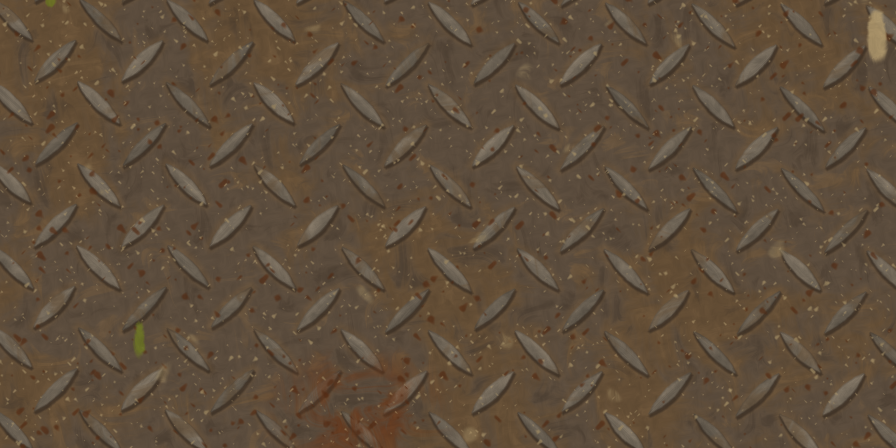
A Shadertoy shader for this texture:

```glsl
// Worn steel tread plate: crossed lens-shaped lugs on brown, rust-flecked metal.
#define PITCH vec2(0.1958, 0.1830)    // spacing of lugs of one direction
#define ORIGIN vec2(0.026, 0.956)     // centre of one falling lug
#define TILT 0.007                    // slight slope of the rows
#define LUG_SIZE vec2(0.071, 0.0148)  // half length, half width
#define STEEL vec3(0.43, 0.39, 0.335)
#define PLATE vec3(0.355, 0.297, 0.238)
#define BROWN vec3(0.385, 0.300, 0.205)
#define DARK vec3(0.22, 0.175, 0.135)
#define TAN vec3(0.46, 0.36, 0.245)
#define DUST vec3(0.61, 0.53, 0.38)
#define RUST vec3(0.40, 0.20, 0.085)
#define MOSS vec3(0.42, 0.46, 0.13)

vec2 hash2(vec2 p) {
    vec3 q = fract(vec3(p.xyx) * vec3(0.1031, 0.1030, 0.0973));
    q += dot(q, q.yzx + 33.33);
    return fract((q.xx + q.yz) * q.zy);
}

// Layered, warped sines, roughly -1 to 1
float ripple(vec2 p) {
    float sum = 0.0, amp = 0.6;
    for (int i = 0; i < 5; i++) {
        p = mat2(0.8, 0.6, -0.6, 0.8) * p * 1.75 + 1.3;
        p += 0.8 * sin(p.yx * 1.1);
        sum += amp * sin(p.x) * sin(p.y);
        amp *= 0.62;
    }
    return sum;
}

// Cellular spots: only a share of the cells holds one, each of its own size
float flecks(vec2 p, float scale, float share, float seed) {
    vec2 q = p * scale + 0.13 * sin(p.yx * scale * 5.0 + seed);
    float cover = 0.0, blur = scale / iResolution.y;
    for (int y = -1; y <= 1; y++)
    for (int x = -1; x <= 1; x++) {
        vec2 id = floor(q) + vec2(x, y);
        vec2 trait = hash2(id + seed + 71.0);
        float radius = mix(0.12, 0.42, trait.y * trait.y);
        float d = length(q - id - hash2(id + seed)) - radius;
        float spot = 1.0 - smoothstep(-0.12 - blur, blur, d);
        cover = max(cover, spot * step(trait.x, share));
    }
    return cover;
}

// Lens with clipped tips
float lens(vec2 v, vec2 size) {
    float radius = dot(size, size) / (2.0 * size.y);
    float d = length(vec2(v.x, abs(v.y) + radius - size.y)) - radius;
    return max(d, abs(v.x) - 0.94 * size.x);
}

// One lattice of lugs along dir, with halo, shadow, bevel and wear
void addLugs(inout vec3 col, vec2 p, vec2 origin, vec2 dir, float seed) {
    vec2 grid = (p - origin) / PITCH;
    vec2 id = floor(grid + 0.5);
    vec2 trait = hash2(id + seed + 40.0);
    vec2 v = (grid - id) * PITCH + (trait - 0.5) * 0.006;
    mat2 turn = mat2(dir.x, -dir.y, dir.y, dir.x);
    vec2 local = turn * v;
    vec2 size = LUG_SIZE * mix(vec2(0.94, 0.88), vec2(1.03, 1.08), trait.yx);
    float wobble = 0.0010 * ripple(p * 38.0);
    float d = lens(local, size) + wobble;
    float shade = lens(turn * (v - vec2(0.002, -0.005)), size) + wobble;
    float px = 1.0 / iResolution.y;

    // Brown dirt gathered around the foot, then the cast shadow
    float dirt = 1.0 - smoothstep(0.0, 0.019, d);
    col = mix(col, mix(BROWN, TAN, 0.5 + 0.5 * ripple(p * 22.0)), 0.5 * dirt);
    col = mix(col, DARK, 0.75 * (1.0 - smoothstep(-0.002, 0.005, shade)));

    // Rounded top: lit from above, dark along the lower rim
    float side = local.y / size.y;
    vec3 top = STEEL * mix(0.90, 1.07, trait.x);
    top *= 1.0 + 0.10 * side + 0.10 * ripple(vec2(local.x * 20.0, local.y * 75.0) + id * 7.0);
    top = mix(top, BROWN, 0.55 * smoothstep(0.1, 0.8, ripple(p * 11.0 + seed)));
    float rim = smoothstep(-0.0055, 0.0, d);
    top = mix(top, DARK, rim * mix(0.75, 0.25, smoothstep(-0.6, 0.6, side)));
    col = mix(col, top, 1.0 - smoothstep(-px, px, d));
}

void mainImage(out vec4 fragColor, in vec2 fragCoord) {
    vec2 p = fragCoord / iResolution.y;
    vec2 q = p + vec2(0.0, TILT * p.x);
    float broad = ripple(p * 3.0), fine = ripple(p * 17.0 + 5.0);

    // Mottled plate
    vec3 col = mix(PLATE, BROWN, smoothstep(-0.1, 0.7, broad + 0.4 * fine));
    col = mix(col, TAN, 0.45 * smoothstep(0.35, 0.9, fine));
    col = mix(col, DARK, 0.30 * smoothstep(0.25, 0.9, -fine));

    // Raised lugs, two crossed directions
    addLugs(col, q, ORIGIN, vec2(0.7071, -0.7071), 3.0);
    addLugs(col, q, ORIGIN + 0.5 * PITCH, vec2(0.7071, 0.7071), 17.0);

    // Rust: one large stain and scattered pits
    float stain = 1.0 - smoothstep(0.03, 0.20, length((p - vec2(0.80, 0.08)) * vec2(0.8, 1.1)));
    col = mix(col, RUST, 0.75 * stain * smoothstep(-0.5, 0.6, fine));
    col = mix(col, RUST * 0.8, 0.65 * flecks(p, 42.0, 0.16 + 0.4 * stain, 5.0));

    // Dried mud, pale grit and a few green scraps
    float mud = flecks(p, 13.0, 0.10, 29.0) * smoothstep(-0.3, 0.5, fine);
    col = mix(col, DUST, 0.45 * mud);
    col = mix(col, DUST, 0.75 * flecks(p, 75.0, 0.07, 11.0));
    col = mix(col, DUST * 1.1, 0.6 * flecks(p, 120.0, 0.04, 53.0));
    vec2 scrape = (p - vec2(1.957, 0.925)) * vec2(1.0, 0.36);
    float peel = length(scrape) + 0.005 * fine;
    col = mix(col, DUST * 1.1, 0.9 * (1.0 - smoothstep(0.018, 0.026, peel)));
    float scrap = length((p - vec2(0.312, 0.24)) * vec2(1.0, 0.4)) + 0.006 * fine;
    scrap = min(scrap, length(p - vec2(0.115, 0.998)) + 0.006 * fine);
    col = mix(col, MOSS, 0.8 * (1.0 - smoothstep(0.009, 0.016, scrap)));

    // Fine grain
    col *= 1.0 + 0.05 * ripple(p * 60.0);
    fragColor = vec4(col, 1.0);
}
```
